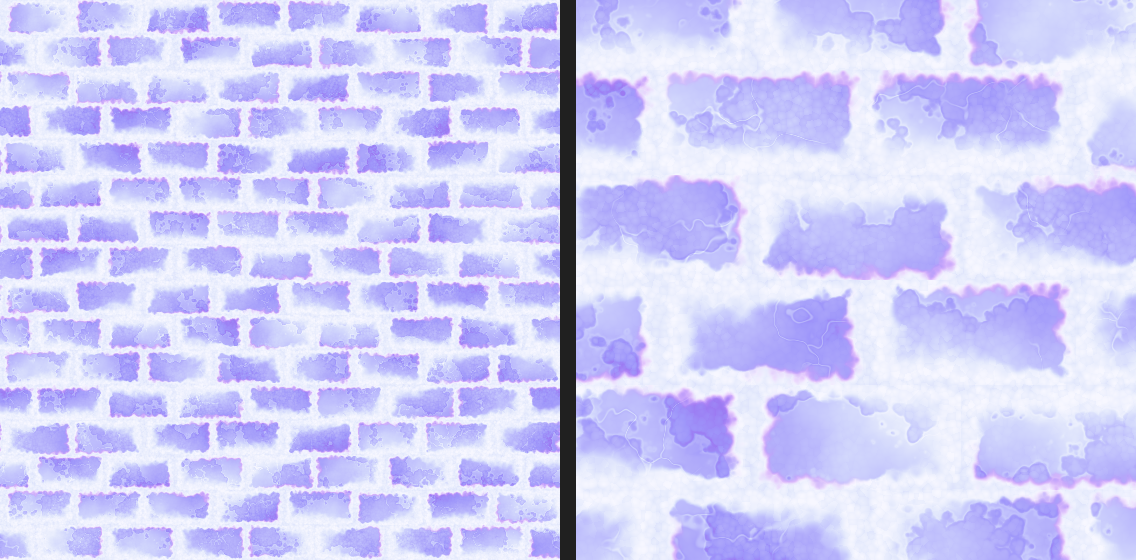
Left, the full canvas; right, a detail of the centre.
Give the GLSL for this texture map, as a WebGL 2 fragment shader.

```glsl
#version 300 es
precision highp float;

uniform vec2 u_resolution;
out vec4 outColor;

const float ROWS = 16.0;                      // courses; each brick is two rows wide
const float COLUMNS = 8.0;
const float ROW_SHIFT = 0.05;                 // joint position of the odd courses
const vec2 BRICK_HALF = vec2(0.885, 0.425);   // in row heights
const float CORNER = 0.07;
const float EDGE_ROUGHNESS = 0.13;
const float FACE_TONE = 3.65;
const float FACE_SLOPE = 1.15;
const float CHIP_DEPTH = 0.85;
const float GRAIN = 1.5;
const float CRACK_WIDTH = 0.035;
const vec3 FRINGE = vec3(0.83, 0.58, 0.98);
const vec3 RAMP[7] = vec3[7](
    vec3(0.97, 0.97, 1.00), vec3(0.90, 0.92, 0.99), vec3(0.82, 0.84, 0.99),
    vec3(0.75, 0.75, 0.99), vec3(0.69, 0.67, 0.98), vec3(0.62, 0.59, 0.98),
    vec3(0.61, 0.48, 0.95));

vec3 hash3(vec2 c) {
    vec3 h = fract(c.xyx * vec3(0.1031, 0.1030, 0.0973));
    h += dot(h, h.yxz + 33.33);
    return fract((h.xxy + h.yzz) * h.zyx);
}

// Wrapping cellular noise: nearest distance, second distance, cell value
vec3 cellular(vec2 p, float period) {
    vec2 cell = floor(p);
    vec3 best = vec3(8.0, 8.0, 0.0);
    for (int y = -1; y <= 1; y++) {
        for (int x = -1; x <= 1; x++) {
            vec2 c = cell + vec2(x, y);
            vec3 h = hash3(mod(c, period) + period);
            float dist = length(c + h.xy - p);
            if (dist < best.x) best = vec3(dist, best.x, h.z);
            else best.y = min(best.y, dist);
        }
    }
    return best;
}

// Layered sines, roughly -1 to 1
float sines(vec2 q, vec2 phase) {
    float sum = 0.0, amp = 0.5;
    for (int i = 0; i < 4; i++) {
        q = mat2(0.8, 0.6, -0.6, 0.8) * q * 1.75;
        sum += amp * sin(q.x + phase.x + 1.4 * sin(q.y + phase.y));
        phase = phase.yx * 1.7 + 1.3;
        amp *= 0.6;
    }
    return sum;
}

float roundBox(vec2 q, vec2 halfSize, float radius) {
    vec2 e = abs(q) - halfSize + radius;
    return length(max(e, 0.0)) + min(max(e.x, e.y), 0.0) - radius;
}

vec3 ramp(float tone) {
    vec3 color = RAMP[0];
    for (int i = 1; i < 7; i++)
        color = mix(color, RAMP[i], clamp(tone - float(i - 1), 0.0, 1.0));
    return color;
}

void main() {
    vec2 p = gl_FragCoord.xy / u_resolution * ROWS;
    float pixel = ROWS / u_resolution.y;

    // Running bond
    float row = floor(p.y);
    float shift = mod(row, 2.0) < 0.5 ? 0.5 : ROW_SHIFT;
    float along = p.x * COLUMNS / ROWS - shift;
    vec2 id = vec2(mod(floor(along), COLUMNS), row);
    vec3 place = hash3(id + 7.0);
    vec3 look = hash3(id + 71.0);
    vec2 phase = 6.283 * hash3(id + 139.0).xy;
    vec2 q = vec2((fract(along) - 0.5) * 2.0, p.y - row - 0.5);
    q -= (place.xy - 0.5) * vec2(0.08, 0.05);

    // Ragged brick outline
    vec3 pebble = cellular(p * 6.0, ROWS * 6.0);
    vec3 grit = cellular(p * 15.0, ROWS * 15.0);
    float broad = sines(q * 1.4, phase);
    float d = roundBox(q, BRICK_HALF - 0.04 * look.z * vec2(1.0, 0.6), CORNER);
    d += EDGE_ROUGHNESS * (pebble.x - 0.45) + 0.04 * broad + 0.03 * (grit.x - 0.5);

    // Each face slopes its own way: one side fades out, the other is crisp
    float angle = 6.283 * look.x;
    vec2 slope = vec2(cos(angle), sin(angle));
    vec2 local = q / BRICK_HALF;
    float side = dot(local, slope) / max(length(local), 0.001);
    float fade = mix(0.05, 0.40, smoothstep(-0.2, 1.0, side));
    float face = smoothstep(-pixel * 0.5, fade, -d);

    float tone = FACE_TONE + 1.3 * (look.y - 0.5);
    tone += 0.8 * broad - FACE_SLOPE * dot(local, slope);

    // Flaked patches with a bright broken rim
    float flake = sines(q * 1.1 + 3.0, phase.yx) + 0.5 * (pebble.x - 0.5) + 0.12 * (grit.x - 0.5);
    float chip = smoothstep(-0.03 - pixel, 0.03 + pixel, flake - 0.15);
    tone -= CHIP_DEPTH * chip;
    tone -= 0.6 * exp(-pow((flake - 0.19) / 0.06, 2.0));
    tone += 0.6 * exp(-pow((flake - 0.07) / 0.07, 2.0));

    // Cracks: pale thread in a darker groove
    vec2 bend = 0.22 * vec2(sines(q * 3.0, phase), sines(q * 3.0 + 5.0, phase.yx));
    vec3 web = cellular((p + bend) * 1.25, ROWS * 1.25);
    float gap = web.y - web.x;
    float cracked = smoothstep(0.0, 0.35, sines(q * 0.9 + 9.0, phase));
    tone += cracked * 0.45 * (1.0 - smoothstep(0.0, 0.13, gap));
    tone -= cracked * 1.6 * (1.0 - smoothstep(0.0, CRACK_WIDTH + pixel, gap));

    // Grain, stronger on unflaked stone
    float speckle = 0.6 * (grit.z - 0.5) + 0.7 * (grit.x - 0.45);
    float rough = smoothstep(-0.4, 0.6, sines(q * 1.3 + 2.0, phase));
    tone += GRAIN * speckle * mix(0.25, 0.8, rough) * (1.0 - 0.6 * chip);

    // Mortar: bright halo by the bricks, faint blue grit in the middle
    float mortar = 0.35 + 0.55 * smoothstep(0.02, 0.12, d) + 0.8 * speckle + 0.3 * (pebble.z - 0.5);
    vec3 color = ramp(mix(mortar, tone, face));

    // Violet fringe on the crisp edges
    float crisp = smoothstep(0.1, 0.9, -side);
    color = mix(color, FRINGE, 0.55 * crisp * exp(-pow((d + 0.02) / 0.035, 2.0)));
    outColor = vec4(color, 1.0);
}
```
